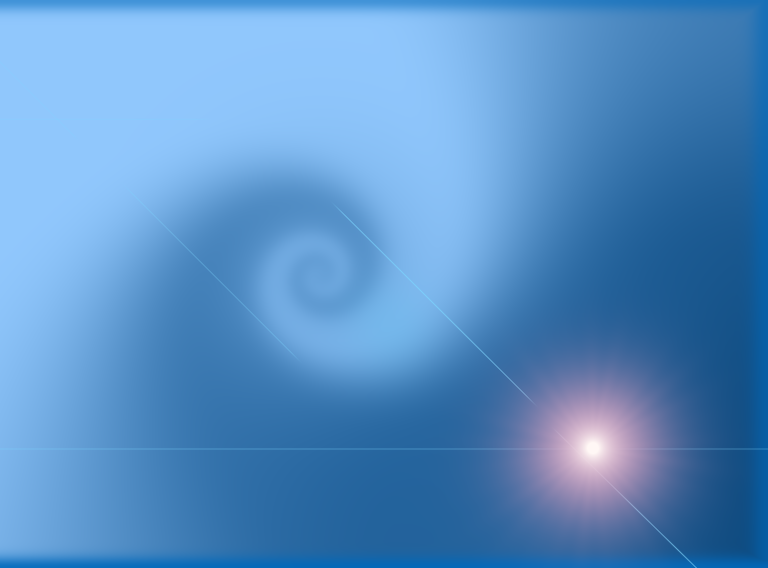
Give the GLSL for this background, as a Shadertoy shader.

```glsl
// A soft blue spiral of light folding into shadow, with a pink starburst and fine rays.
// A half-plane is wound by an angle that grows toward the centre, then softly shaded;
// glows use radial falloffs, and rays use distances to segments.

#define SWIRL_CENTER vec2(0.563, 0.516)
#define SWIRL_TURN 3.257
#define SWIRL_WIND 0.534
#define SWIRL_SOFTNESS 0.10
#define HEART_RADIUS 0.20
#define HEART_LIGHT 0.65
#define STAR_CENTER vec2(1.044, 0.211)
#define STAR_RADIUS 0.138
#define CORE_RADIUS 0.036
#define RAY_HALF_WIDTH 0.0009
#define EDGE_DEPTH 0.020

const vec3 SKY_LIGHT = vec3(0.565, 0.780, 0.990);
const vec3 SKY_DARK  = vec3(0.135, 0.385, 0.610);
const vec3 SKY_DEEP  = vec3(0.050, 0.285, 0.490);
const vec3 EDGE_BLUE = vec3(0.000, 0.410, 0.730);
const vec3 CYAN      = vec3(0.420, 0.740, 0.930);
const vec3 RAY_COLOR = vec3(0.480, 0.840, 1.000);
const vec3 PINK      = vec3(0.800, 0.560, 0.710);
const vec3 CORE      = vec3(1.000, 0.970, 0.960);

float glow(float dist, float radius) {
    float k = dist / radius;
    return exp(-k * k);
}

// Share of light at p: 0 in shadow, 1 in the bright arm
float swirlLight(vec2 p) {
    vec2 q = p - SWIRL_CENTER;
    float r = length(q);
    float lightAngle = SWIRL_TURN - SWIRL_WIND / sqrt(r * r + 0.002);
    float side = dot(q, vec2(cos(lightAngle), sin(lightAngle)));
    float softness = SWIRL_SOFTNESS + 0.58 * r;
    float light = smoothstep(-softness, softness, side);
    light = mix(light, HEART_LIGHT, 0.82 * glow(r, HEART_RADIUS));

    // Shadow is thinner at the left and at the top
    float haze = 0.22 * smoothstep(0.70, 0.15, p.x) + 0.22 * smoothstep(0.55, 1.0, p.y);
    return mix(light, 1.0, haze * (1.0 - light));
}

// Thin antialiased segment that fades toward both ends
float ray(vec2 p, vec2 a, vec2 b) {
    vec2 ab = b - a;
    float along = clamp(dot(p - a, ab) / dot(ab, ab), 0.0, 1.0);
    float dist = length(p - a - ab * along);
    float cover = clamp((RAY_HALF_WIDTH - dist) * iResolution.y + 0.5, 0.0, 1.0);
    return cover * smoothstep(0.0, 0.08, along) * smoothstep(1.0, 0.92, along);
}

void mainImage(out vec4 fragColor, in vec2 fragCoord) {
    vec2 p = fragCoord / iResolution.y;
    float width = iResolution.x / iResolution.y;

    // Swirl, deepening toward the lower right
    float deep = smoothstep(0.9, 1.4, p.x) * smoothstep(1.0, 0.1, p.y);
    vec3 color = mix(mix(SKY_DARK, SKY_DEEP, deep), SKY_LIGHT, swirlLight(p));
    color = mix(color, CYAN, 0.40 * glow(length(p - vec2(0.69, 0.425)), 0.08));

    // Blue borders on three sides
    float border = max(0.55 * glow(1.0 - p.y, EDGE_DEPTH), 0.90 * glow(p.y, EDGE_DEPTH));
    border = max(border, 0.60 * glow(width - p.x, EDGE_DEPTH * 1.4));
    color = mix(color, EDGE_BLUE, border);

    // Fine rays: two level ones, then the diagonals
    float rays = 0.36 * ray(p, vec2(-0.3, 0.2095), vec2(width + 0.3, 0.2095));
    rays += 0.25 * ray(p, vec2(-0.1, 0.790), vec2(0.380, 0.790));
    rays += 0.65 * ray(p, vec2(0.580, 0.648), vec2(0.950, 0.280));
    rays += 0.65 * ray(p, vec2(0.970, 0.250), vec2(1.260, -0.033));
    rays += 0.35 * ray(p, vec2(0.212, 0.680), vec2(0.534, 0.358));
    rays += 0.20 * ray(p, vec2(-0.04, 0.931), vec2(0.142, 0.749));
    color = mix(color, RAY_COLOR, min(rays, 1.0));

    // Starburst: faintly rippled pink halo and white core
    vec2 s = p - STAR_CENTER;
    float r = length(s);
    float angle = atan(s.y, s.x);
    float ripple = sin(angle * 13.0 + 0.7) * sin(angle * 8.0) + 0.5 * sin(angle * 29.0);
    float spread = 1.0 + 0.018 * ripple * smoothstep(0.01, 0.06, r);
    color = mix(color, PINK, 0.95 * glow(r, STAR_RADIUS * spread));
    color = mix(color, CORE, min(1.0, 1.3 * exp(-r / (CORE_RADIUS * spread))));

    fragColor = vec4(color, 1.0);
}
```
